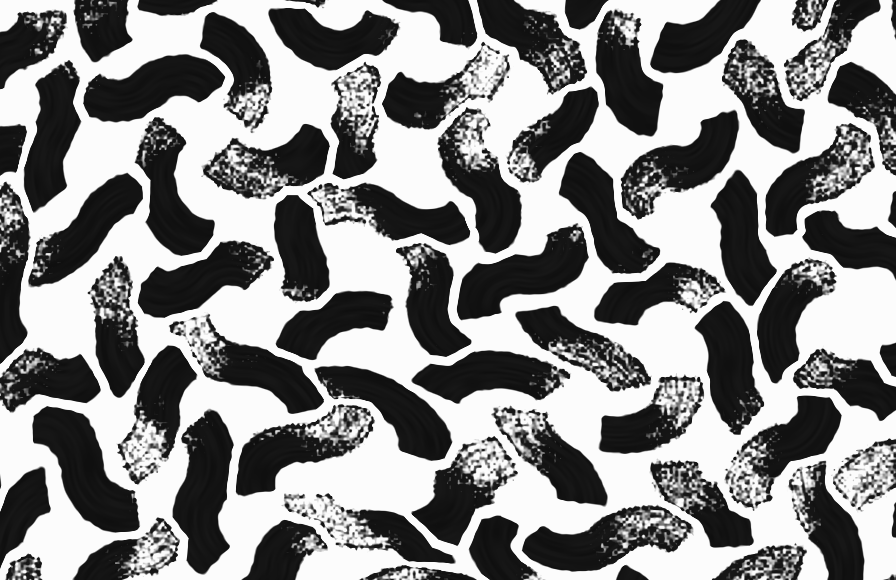
This pattern is drawn by a WebGL 1 fragment shader. Its source:

```glsl
precision highp float;
// Short curved brush strokes, S bends and hooks, packed in a warped basket weave.
// Each stroke is two circular arcs with blunt ends; neighbours keep a white gap.
// Ink runs from a solid start to a grainy dry-brush end.
uniform vec2 u_resolution;

const float CELL = 0.167;          // spacing of strokes, canvas height = 1
const float JITTER = 0.16;         // centre offset, in cells
const float TILT = 1.0;            // random turn around the weave direction
const float HOOK_SHARE = 0.34;     // strokes bent to one side only
const vec2 HALF_LENGTH = vec2(0.092, 0.145);
const vec2 HALF_WIDTH = vec2(0.034, 0.041);
const vec2 BEND_RADIUS = vec2(0.064, 0.112);
const float CORNER = 0.007;
const float GAP = 0.014;
const float GRAIN_SCALE = 210.0;
const vec2 BRISTLE_SCALE = vec2(24.0, 190.0);
const float PAPER = 0.99;
const float INK = 0.075;

float hash(vec2 p) {
  vec3 q = fract(vec3(p.xyx) * 0.1031);
  q += dot(q, q.yzx + 33.33);
  return fract((q.x + q.y) * q.z);
}

float noise(vec2 p) {
  vec2 i = floor(p), f = fract(p);
  f = f * f * (3.0 - 2.0 * f);
  return mix(mix(hash(i), hash(i + vec2(1.0, 0.0)), f.x),
             mix(hash(i + vec2(0.0, 1.0)), hash(i + vec2(1.0, 1.0)), f.x), f.y);
}

vec2 rotate(vec2 p, float a) {
  float c = cos(a), s = sin(a);
  return vec2(c * p.x + s * p.y, c * p.y - s * p.x);
}

// Random value of a cell, one per channel
float pick(vec2 cell, float channel) {
  return hash(cell + 57.0 + channel * vec2(17.3, 41.7));
}

// Position along the stroke (-1 to 1), across it (-1 to 1), and signed distance
vec3 strokeCoords(vec2 p, vec2 cell) {
  float halfLength = mix(HALF_LENGTH.x, HALF_LENGTH.y, pick(cell, 1.0));
  float halfWidth = mix(HALF_WIDTH.x, HALF_WIDTH.y, pick(cell, 2.0));
  float radius = mix(BEND_RADIUS.x, BEND_RADIUS.y, pick(cell, 3.0));
  float hook = step(pick(cell, 4.0), HOOK_SHARE);
  float turn = pick(cell, 5.0) < 0.5 ? -1.0 : 1.0;
  radius *= 1.0 + 0.2 * hook;
  float sweep = halfLength / radius;

  // Weave direction, corrected so the chord of an S bend follows it
  float angle = 1.5708 * mod(cell.x + cell.y, 2.0)
              + TILT * (pick(cell, 6.0) - 0.5)
              + 3.14159 * step(0.5, pick(cell, 7.0))
              - (1.0 - hook) * turn * sweep * 0.5;
  vec2 jitter = vec2(pick(cell, 8.0), pick(cell, 9.0)) - 0.5;
  p = rotate(p - (cell + 0.5 + JITTER * jitter) * CELL, angle);
  p.y += hook * turn * radius * (1.0 - cos(sweep)) * 0.5;

  // Fold both halves onto one arc
  float side = p.x < 0.0 ? -1.0 : 1.0;
  float flip = mix(side, 1.0, hook) * turn;
  vec2 q = vec2(abs(p.x), radius - p.y * flip);
  float along = atan(q.x, q.y) * radius;
  float across = length(q) - radius;
  vec2 box = vec2(abs(across) - halfWidth, along - halfLength) + CORNER;
  float d = length(max(box, 0.0)) + min(max(box.x, box.y), 0.0) - CORNER;
  return vec3(side * along / halfLength, across * flip / halfWidth, d);
}

void main() {
  vec2 p = gl_FragCoord.xy / u_resolution.y;
  float pixel = 1.0 / u_resolution.y;

  // Bend the weave so that its rows do not show
  vec2 w = rotate(p, 0.5);
  w += 0.045 * sin(w.yx * vec2(5.3, 4.7) + vec2(1.0, 2.6));
  vec2 home = floor(w / CELL);

  // Nearest stroke, and the distance to the next one
  vec3 stroke = vec3(0.0, 0.0, 9.0);
  vec2 owner = home;
  float second = 9.0;
  for (int j = -1; j <= 1; j++) {
    for (int i = -1; i <= 1; i++) {
      vec2 cell = home + vec2(float(i), float(j));
      vec3 s = strokeCoords(w, cell);
      if (s.z < stroke.z) {
        second = stroke.z;
        stroke = s;
        owner = cell;
      } else {
        second = min(second, s.z);
      }
    }
  }
  float d = max(stroke.z, GAP - (second - stroke.z));

  // Dryness grows along the stroke and leans to one side
  float start = mix(-0.9, 0.75, pick(owner, 10.0));
  float lean = 0.7 * (pick(owner, 11.0) - 0.5);
  float patches = 0.5 * (noise(p * 32.0) - 0.5);
  float dry = smoothstep(start, start + 0.95, stroke.x + lean * stroke.y + patches);
  dry *= mix(0.65, 1.0, pick(owner, 12.0));

  // Paper grain and bristle streaks break up the dry ink
  float bristle = noise(stroke.xy * vec2(0.12, 0.038) * BRISTLE_SCALE + owner * 31.0);
  float grain = 0.65 * noise(p * GRAIN_SCALE) + 0.35 * bristle;
  float rim = smoothstep(0.006, 0.001, abs(d + 0.003));
  float threshold = mix(-0.2, 0.72, dry) - 0.3 * rim * dry;
  float paint = smoothstep(-0.27, 0.27, grain - threshold);

  // Slightly ragged outline, rougher where the brush is dry
  d += 0.004 * (noise(p * 90.0) - 0.5) + 0.014 * dry * (0.5 - grain);
  float cover = 1.0 - smoothstep(-pixel, pixel * (1.0 + dry), d);
  float ink = INK + 0.035 * (bristle - 0.5);
  gl_FragColor = vec4(vec3(mix(PAPER, ink, cover * paint)), 1.0);
}
```
